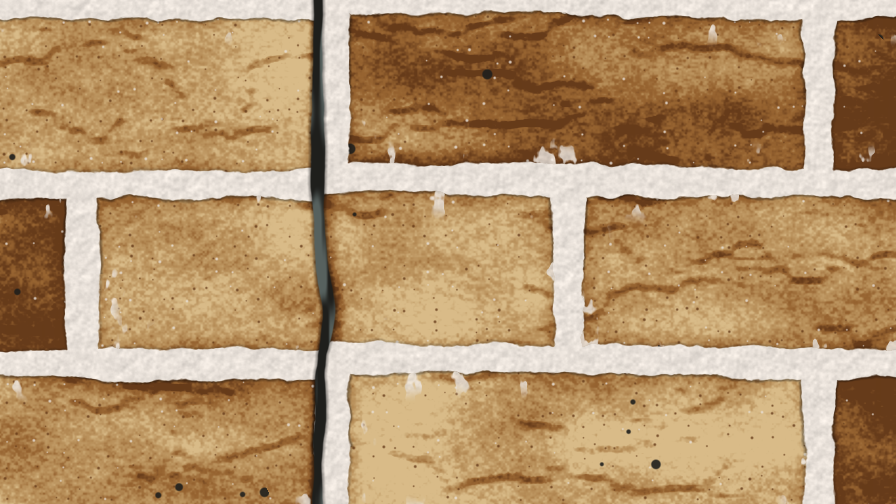
Reproduce this texture procedurally as a WebGL 1 fragment shader.

```glsl
precision highp float;
uniform vec2 u_resolution;

const vec2 PITCH = vec2(0.965, 0.3565);
const vec2 JOINT_HALF = vec2(0.031, 0.029);
const float BED_Y = 0.278;
const float CRACK_X = 0.632;

const vec3 CREAM = vec3(0.85, 0.735, 0.535);
const vec3 OCHRE = vec3(0.72, 0.56, 0.35);
const vec3 BROWN = vec3(0.59, 0.39, 0.19);
const vec3 UMBER = vec3(0.40, 0.23, 0.10);
const vec3 LIME = vec3(0.91, 0.88, 0.85);
const vec3 SOOT = vec3(0.12, 0.12, 0.11);
const vec3 SLATE = vec3(0.34, 0.38, 0.37);

float hash(vec2 p) {
  return fract(sin(dot(p, vec2(127.1, 311.7))) * 43758.5);
}

float noise(vec2 p) {
  vec2 i = floor(p), f = fract(p);
  f = f * f * (3.0 - 2.0 * f);
  return mix(mix(hash(i), hash(i + vec2(1.0, 0.0)), f.x),
             mix(hash(i + vec2(0.0, 1.0)), hash(i + 1.0), f.x), f.y);
}

float fbm(vec2 p) {
  float sum = 0.0, amp = 0.533;
  for (int i = 0; i < 4; i++) {
    sum += amp * noise(p);
    p = p * 2.03 + 17.3;
    amp *= 0.5;
  }
  return sum;
}

float boxDistance(vec2 p, vec2 halfSize) {
  vec2 q = abs(p) - halfSize;
  return length(max(q, 0.0)) + min(max(q.x, q.y), 0.0);
}

// Scattered round grains; chance is the share of occupied cells
float dots(vec2 p, float scale, float chance, float radius, float px) {
  vec2 cell = floor(p * scale);
  vec2 center = 0.3 + 0.4 * vec2(hash(cell + 3.1), hash(cell + 8.7));
  float r = radius * (0.5 + hash(cell + 5.3));
  float d = length(fract(p * scale) - center) / scale - r;
  return step(hash(cell), chance) * (1.0 - smoothstep(-px, px, d));
}

// Raised flakes of the brick face
float flakes(vec2 p) {
  return smoothstep(0.56, 0.64, fbm(p * vec2(4.5, 13.0)));
}

float brickTone(vec2 id) {
  vec3 tones = id.y < 0.5 ? vec3(0.42, 0.20, 0.95)
             : id.y < 1.5 ? vec3(0.95, 0.18, 0.36)
                          : vec3(0.28, 0.70, 0.92);
  return id.x < 0.5 ? tones.x : id.x < 1.5 ? tones.y : tones.z;
}

vec3 clayRamp(float t) {
  vec3 c = mix(CREAM, OCHRE, smoothstep(0.0, 0.45, t));
  c = mix(c, BROWN, smoothstep(0.38, 0.75, t));
  return mix(c, UMBER, smoothstep(0.72, 1.15, t));
}

vec3 brickColor(vec2 p, float tone, float edge, float px) {
  float grain = 0.6 * noise(p * vec2(120.0, 150.0)) + 0.4 * noise(p * 240.0);
  float overhang = max(flakes(p + vec2(0.0, 0.014)) - flakes(p), 0.0);
  float patches = fbm(p * vec2(5.0, 8.0) + 31.0) - 0.5;
  float rim = 1.0 - smoothstep(0.0, 0.035, -edge);
  float t = tone + 1.1 * patches + 0.55 * (grain - 0.5) + 0.5 * overhang + 0.22 * rim;
  vec3 c = clayRamp(t);
  c = mix(c, UMBER, 0.8 * dots(p, 48.0, 0.2, 0.0018, px));
  c = mix(c, LIME, 0.8 * dots(p + 4.0, 36.0, 0.16, 0.0019, px));
  float sootChance = 0.3 * smoothstep(0.62, 0.8, noise(p * 3.0 + 9.0));
  return mix(c, SOOT, 0.9 * dots(p + 7.0, 18.0, sootChance, 0.007, px));
}

vec3 mortarColor(vec2 p) {
  vec2 lift = vec2(-0.004, 0.006);
  float relief = fbm(p * 45.0) - fbm((p + lift) * 45.0);
  return LIME * (1.0 + 0.22 * relief + 0.08 * (noise(p * 170.0) - 0.5));
}

void main() {
  float px = 1.0 / u_resolution.y;
  vec2 p = gl_FragCoord.xy * px;

  // Crack path, with the wall on its right slightly lifted
  float bend = 0.018 * exp(-pow((p.y - 0.38) / 0.09, 2.0));
  float fromCrack = p.x - CRACK_X - bend - 0.012 * (fbm(vec2(p.y * 11.0, 2.0)) - 0.5);
  float lift = step(0.0, fromCrack) * 0.014 * (1.0 - (p.x - CRACK_X) / 1.15);

  // Running bond
  vec2 wall = vec2(p.x, p.y - lift - BED_Y) / PITCH;
  float row = floor(wall.y) + 1.0;
  wall.x -= mix(0.66, 0.163, mod(row, 2.0)) / PITCH.x;
  vec2 id = vec2(floor(wall.x) + 1.0, row);
  vec2 local = (fract(wall) - 0.5) * PITCH;
  float rough = 0.016 * (fbm(p * 28.0) - 0.5) + 0.010 * (noise(p * 8.0) - 0.5);
  float edge = boxDistance(local, 0.5 * PITCH - JOINT_HALF) + rough;

  // Brick face, broken lip, and shade under the mortar
  float lip = 0.6 * (1.0 - smoothstep(0.008, 0.034, abs(fromCrack - 0.008)));
  vec3 brick = brickColor(p, brickTone(id) + lip, edge, px);
  float shade = 1.0 - smoothstep(0.0, 0.007, -edge);
  brick *= 1.0 - shade * (local.y > 0.0 ? 0.4 : 0.2);

  // Mortar joints and smears
  float smear = smoothstep(0.72, 0.77, fbm(p * vec2(22.0, 13.0) + 50.0))
              * (1.0 - smoothstep(0.02, 0.06, -edge));
  float mortar = max(smoothstep(-px, px, edge), 0.85 * smear);
  vec3 color = mix(brick, mortarColor(p), mortar);

  // Open crack with a grey seam
  float halfWidth = 0.010 + 0.007 * (noise(vec2(p.y * 14.0, 6.0)) - 0.4);
  float gap = abs(fromCrack) - halfWidth;
  vec3 seam = mix(SOOT, SLATE, smoothstep(0.45, 0.75, noise(p * vec2(70.0, 9.0))));
  color *= 1.0 - 0.35 * (1.0 - smoothstep(0.0, 0.008, gap));
  color = mix(seam, color, smoothstep(-px, px, gap));

  gl_FragColor = vec4(color, 1.0);
}
```
